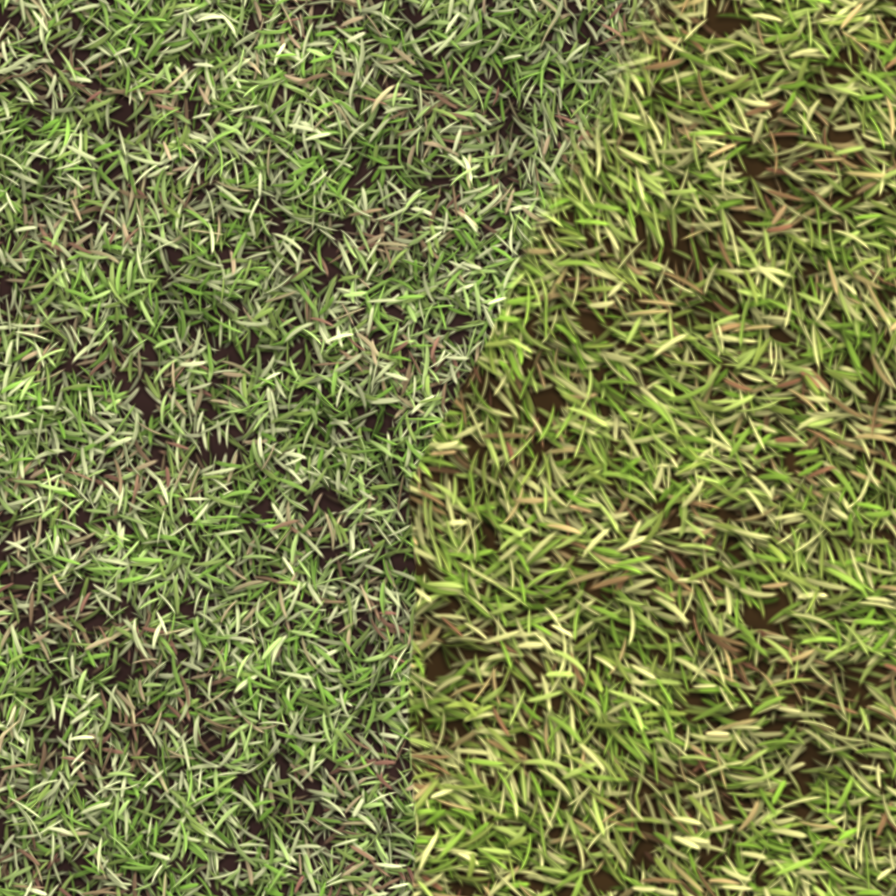
A Shadertoy shader for this texture:

```glsl
vec4 hash4(vec2 p) {
    vec4 q = fract(p.xyxy * vec4(.1031, .1030, .0973, .1099));
    q += dot(q, q.wzxy + 33.33);
    return fract((q.xxyz + q.yzzw) * q.zywx);
}

// Layered sines: clumps and bare hollows, about -1 to 1
float patches(vec2 p) {
    float a = sin(p.x * 43. + 2.2 * sin(p.y * 31.)) * sin(p.y * 51. + 2. * sin(p.x * 27. + 1.));
    vec2 q = mat2(.8, .6, -.6, .8) * p;
    float b = sin(q.x * 97. + 2. * sin(q.y * 57.)) * sin(q.y * 109. + 2. * sin(q.x * 49.));
    return .55 * a + .6 * b;
}

vec3 bladeColor(float pick, float dryness) {
    pick += dryness;
    if (pick < .20) return vec3(.45, .60, .22);
    if (pick < .36) return vec3(.47, .54, .25);
    if (pick < .54) return vec3(.62, .71, .38);
    if (pick < .88) return vec3(.77, .77, .55);
    if (pick < .97) return vec3(.68, .58, .43);
    return vec3(.50, .35, .28);
}

// Curved blades stacked from the dark soil up to the lit tips
vec3 grass(vec2 p, float coarse) {
    vec3 color = mix(vec3(.20, .14, .12), vec3(.21, .16, .10), coarse);
    float size = mix(.026, .032, coarse);
    float soft = max(mix(.0019, .0026, coarse), .6 / iResolution.y) / size;

    for (int layer = 0; layer < 14; layer++) {
        float depth = float(layer) / 13.;
        vec2 shift = float(layer) * vec2(7.37, 3.19) + 40. * coarse;
        vec2 g = p / size + shift;

        for (int n = 0; n < 9; n++) {
            vec2 cell = floor(g) + vec2(n % 3 - 1, n / 3 - 1);
            vec4 h = hash4(cell + float(layer) * 61.7 + 200.);
            vec4 k = hash4(cell + float(layer) * 37.3 + 731.);
            vec2 center = cell + h.xy;
            vec2 place = (center - shift) * size;
            float clump = patches(place);
            if (k.x > .95 + 1.1 * clump - .1 * depth) continue;

            float flow = .5 * sin(place.x * 13. + 3. * sin(place.y * 9.));
            float angle = mix(.25 + 3.2 * (h.z - .5), -.6 + 1.7 * (h.z + k.w - 1.), coarse) + flow;
            vec2 axis = vec2(cos(angle), sin(angle));
            vec2 v = g - center;
            vec2 d = vec2(dot(v, axis), dot(v, vec2(-axis.y, axis.x)));
            d.y += (k.y - .5) * .5 * d.x * d.x;

            float along = d.x / mix(.5, .98, k.z);
            float width = mix(.05, .105, k.w) * (1. - .6 * along * along);
            float ends = smoothstep(1., .6, abs(along));

            // Soft shadow under the blade
            float shade = ends * smoothstep(.26, .02, abs(d.y + .1 * axis.x));
            color *= 1. - vec3(.23, .22, .24) * shade;

            // Lit blade, paler on the clumps and browner in the hollows
            float dryness = .12 * sin(place.x * 17. + 2. * sin(place.y * 21.)) + .07 * sin(place.y * 43. + 4. * place.x);
            vec3 blade = bladeColor(h.w, dryness);
            blade = mix(blade, vec3(.56, .60, .36), .4 * k.z);
            blade *= mix(.62, 1.1, depth) * mix(.88, 1.12, k.y);
            blade *= 1. + .32 * clamp(clump, -.9, .6);
            blade *= 1. + .12 * along + .1 * clamp(d.y / width, -1., 1.) * sign(axis.x);
            color = mix(color, blade, ends * smoothstep(soft, -soft, abs(d.y) - width));
        }
    }
    return color * mix(vec3(.99, 1., 1.06), vec3(1.05, 1.02, .94), coarse);
}

void mainImage(out vec4 fragColor, in vec2 fragCoord) {
    vec2 uv = fragCoord / iResolution.xy;

    // Fine turf meets coarse turf at a seam that bends right and blurs upward
    float seam = .46 + .5 * max(uv.y - .46, 0.) + .004 * sin(uv.y * 23.);
    float blur = mix(.003, .035, smoothstep(.6, .95, uv.y));
    float side = smoothstep(-blur, blur, uv.x - seam);

    vec3 color = vec3(0);
    if (side < 1.) color += (1. - side) * grass(uv, 0.);
    if (side > 0.) color += side * grass(uv, 1.);

    // Broad light and dark drifts
    color *= 1.08 + .14 * patches(uv * .6 + 2.);
    fragColor = vec4(clamp(color, 0., 1.), 1.);
}
```
